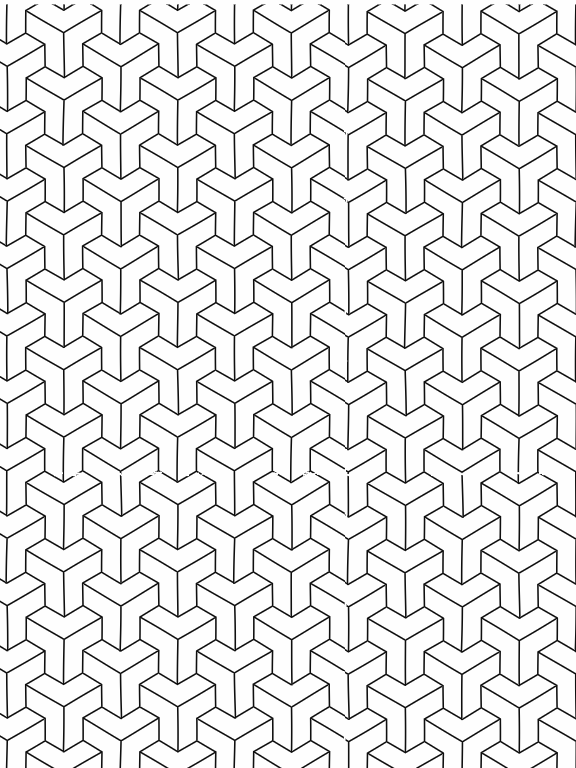
Give the GLSL for this pattern, as a Shadertoy shader.

```glsl
// Interlocking three-armed blocks in thin black outline on white paper.
// Each block is a few segments on a staggered lattice, measured in block edges;
// stems lean slightly, and two print seams shift and break the lines.

const float HALF_W = 0.8441;           // horizontal reach of one slanted edge
const float CANVAS_EDGES = 25.634;     // canvas width in block edges

float hash(vec2 p) {
    vec3 v = fract(vec3(p.xyx) * 0.1031);
    v += dot(v, v.yzx + 33.33);
    return fract((v.x + v.y) * v.z);
}

float segment(vec2 p, vec2 a, vec2 b) {
    vec2 ab = b - a;
    return length(p - a - ab * clamp(dot(p - a, ab) / dot(ab, ab), 0.0, 1.0));
}

// Distance to one block's spokes and lower outline; neighbours supply the rest.
float block(vec2 p, float lean) {
    float stem = segment(p, vec2(0.0), vec2(lean, 2.0));
    p.x = abs(p.x);
    vec2 tip = vec2(2.0 * HALF_W, -1.0);
    vec2 shoulder = vec2(2.0 * HALF_W, 0.0);
    float arm = segment(p, vec2(0.0), tip);
    float side = segment(p, tip, shoulder);
    float under = segment(p, shoulder, vec2(HALF_W, 0.5));
    float foot = segment(p, vec2(HALF_W, 1.5), vec2(0.0, 2.0));
    return min(min(stem, arm), min(side, min(under, foot)));
}

float lattice(vec2 p) {
    vec2 period = vec2(6.0 * HALF_W, 3.0);
    float d = 1e3;
    for (int k = 0; k < 4; k++) {
        float odd = float(k & 1);
        float row = float(k >> 1);
        vec2 rel = p - vec2(2.844, 1.46) - odd * 0.5 * period;
        vec2 id = vec2(round(rel.x / period.x), floor(rel.y / period.y) + row);
        float lean = 0.07 * (hash(id + 20.0 + 57.0 * odd) - 0.5);
        d = min(d, block(rel - id * period, lean));
    }
    return d;
}

// Positive inside a ragged gap that opens on some stretches of a seam.
float seamGap(float along, float across, float chance, float width) {
    float stretch = floor(along * 2.5);
    float open = step(hash(vec2(stretch, 7.0)), chance);
    float ragged = 0.14 * (hash(vec2(floor(along * 8.0), 3.0)) - 0.5);
    return mix(-1.0, width - abs(across + ragged), open);
}

void mainImage(out vec4 fragColor, in vec2 fragCoord) {
    float px = CANVAS_EDGES / iResolution.x;
    vec2 p = vec2(fragCoord.x, iResolution.y - fragCoord.y) * px;

    // Small drawing wobble, and a slip across the vertical seam
    vec2 q = p + 0.012 * sin(p.yx * vec2(1.3, 1.7) + vec2(0.0, 2.0));
    q.y -= 0.045 * step(15.36, p.x);
    float d = lattice(q) - 0.035;

    // Broken lines at the seams, blank strip along the top
    d = max(d, seamGap(p.x, p.y - 21.1, 0.5, 0.05));
    d = max(d, seamGap(p.y, p.x - 15.36, 0.4, 0.04));
    d = max(d, 0.2 - p.y);

    float ink = clamp(0.5 - d / px, 0.0, 1.0);
    fragColor = vec4(mix(vec3(0.995), vec3(0.06), ink), 1.0);
}
```
